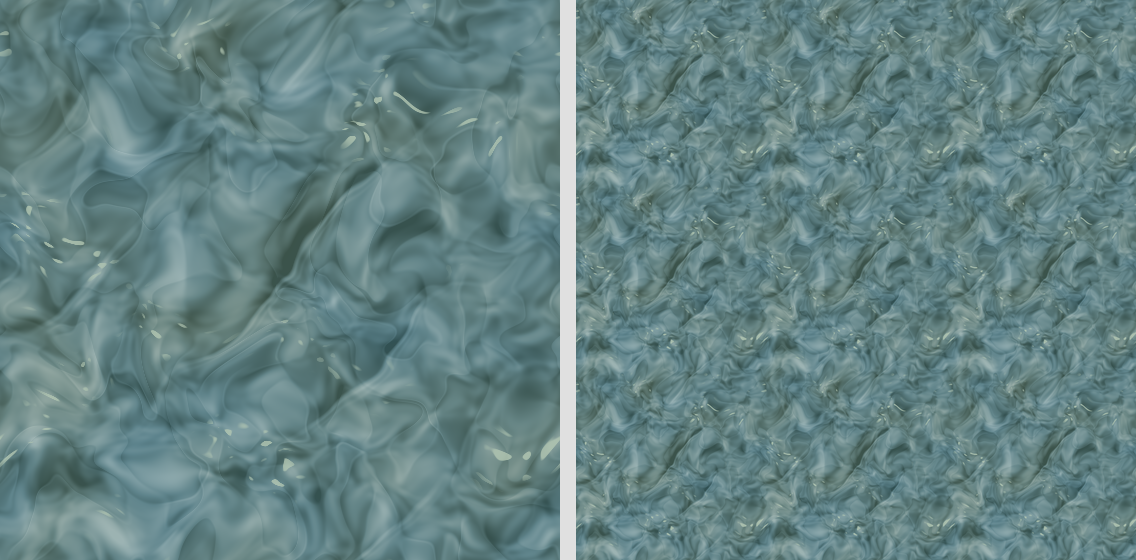
Left, the tile; right, the same tile 3 across and 3 down.
This texture is drawn by a WebGL 1 fragment shader. Its source:

```glsl
precision highp float;
// Seamless teal water surface: soft ripples, folded facets, diagonal creases and small glints.

uniform vec2 u_resolution;

const float TAU = 6.28318;
const vec3 DEEP = vec3(0.25, 0.36, 0.35);
const vec3 TEAL = vec3(0.39, 0.52, 0.53);
const vec3 PALE = vec3(0.55, 0.65, 0.65);
const vec3 GLINT = vec3(0.70, 0.78, 0.70);
const vec3 MOSS_TINT = vec3(0.022, 0.004, -0.020);

vec2 hash2(vec2 p) {
  vec3 h = fract(p.xyx * vec3(0.1031, 0.1030, 0.0973));
  h += dot(h, h.yzx + 33.33);
  return fract((h.xx + h.yz) * h.zy);
}

// Slope contribution of one lattice corner, wrapped to the period
float corner(vec2 cell, vec2 offset, vec2 period, float seed) {
  vec2 wrapped = cell - period * floor((cell + 0.5) / period);
  return dot(hash2(wrapped + seed * 19.19) * 2.0 - 1.0, offset);
}

// Gradient noise, roughly -1 to 1, repeating once per unit of p
float noise(vec2 p, vec2 period, float seed) {
  vec2 g = p * period;
  vec2 i = floor(g);
  vec2 f = g - i;
  vec2 w = f * f * f * (f * (f * 6.0 - 15.0) + 10.0);
  vec2 e = vec2(1.0, 0.0);
  float low = mix(corner(i, f, period, seed),
                  corner(i + e.xy, f - e.xy, period, seed), w.x);
  float high = mix(corner(i + e.yx, f - e.yx, period, seed),
                   corner(i + e.xx, f - e.xx, period, seed), w.x);
  return 2.85 * mix(low, high, w.y);
}

vec2 warp(vec2 p, float period, float amount, float seed) {
  vec2 n = vec2(period);
  return p + amount * vec2(noise(p, n, seed), noise(p, n, seed + 1.0));
}

// Shadow that starts sharply at the zero line and fades to one side
float fold(float n, float falloff) {
  return smoothstep(-0.06, 0.06, n) * exp(-max(n, 0.0) * falloff);
}

float vein(float n, float width) {
  return 1.0 - smoothstep(0.0, width, abs(n));
}

float ridge(float d, float width) {
  return exp(-d * d / (width * width));
}

// Diagonal creases: dark on the upper left, thin bright rims on the lower right
float creaseTone(vec2 p, vec2 q) {
  float phase = 3.0 * mix(p.x - p.y, q.x - q.y, 0.45) + 0.56;
  phase += 0.07 * noise(p, vec2(4.0), 31.0);
  float d = (fract(phase) - 0.5) / (3.0 * sqrt(2.0));
  vec2 bump = 0.5 - 0.5 * cos(TAU * p);
  float centre = bump.x * bump.y;
  float patches = smoothstep(-0.1, 0.7, noise(p, vec2(4.0), 33.0));
  float strength = min(0.5 * patches + centre * centre, 1.0);
  float shade = smoothstep(-0.034, -0.003, d) * (1.0 - smoothstep(-0.003, 0.003, d));
  float rims = ridge(d - 0.006, 0.003) + 0.5 * ridge(d - 0.016, 0.003);
  return strength * (0.24 * rims - 0.48 * shade);
}

// Fine ripples whose direction changes from patch to patch
float rippleTone(vec2 p, vec2 q) {
  float flatRipple = noise(q, vec2(13.0, 32.0), 11.0);
  float tallRipple = noise(q, vec2(24.0, 11.0), 12.0);
  float direction = smoothstep(-0.25, 0.25, noise(p, vec2(3.0), 13.0));
  vec2 diagonal = vec2(q.x - q.y, q.x + q.y);
  float streak = noise(diagonal, vec2(26.0, 7.0), 14.0);
  return 0.23 * mix(flatRipple, tallRipple, direction) + 0.09 * streak;
}

vec3 waterColor(float tone) {
  float t = clamp(tone, -0.12, 1.2);
  return t < 0.5 ? mix(DEEP, TEAL, t * 2.0) : mix(TEAL, PALE, t * 2.0 - 1.0);
}

void main() {
  vec2 p = gl_FragCoord.xy / u_resolution;
  vec2 q = warp(warp(p, 5.0, 0.04, 1.0), 14.0, 0.016, 3.0);

  // Broad swells, blotches and grain
  float tone = 0.53;
  tone += 0.12 * noise(p, vec2(5.0), 5.0);
  tone += 0.23 * noise(q, vec2(11.0), 6.0);
  tone += 0.12 * noise(q, vec2(38.0, 44.0), 7.0);
  tone += rippleTone(p, q);

  // Folded facets edged by thin light veins
  float largeFacet = noise(q, vec2(6.0), 21.0);
  float smallFacet = noise(q, vec2(13.0, 10.0), 22.0);
  float veinMask = smoothstep(-0.4, 0.5, noise(p, vec2(7.0), 23.0));
  tone -= 0.20 * fold(largeFacet, 4.0) + 0.20 * fold(smallFacet, 4.0);
  tone += veinMask * (0.20 * vein(largeFacet, 0.06) + 0.14 * vein(smallFacet, 0.09));
  tone += creaseTone(p, q);

  // Bright wave crests with small warm glints
  float sparkleZone = smoothstep(0.2, 0.8, noise(p, vec2(5.0, 7.0), 41.0));
  float crest = smoothstep(0.1, 0.9, noise(q, vec2(14.0, 20.0), 42.0));
  float glint = smoothstep(0.65, 0.95, noise(q, vec2(34.0, 58.0), 43.0));
  tone += 0.35 * sparkleZone * crest;

  vec3 color = waterColor(tone);
  color += MOSS_TINT * noise(q, vec2(6.0), 51.0);
  color = mix(color, GLINT, 0.8 * sparkleZone * glint);
  gl_FragColor = vec4(color, 1.0);
}
```
